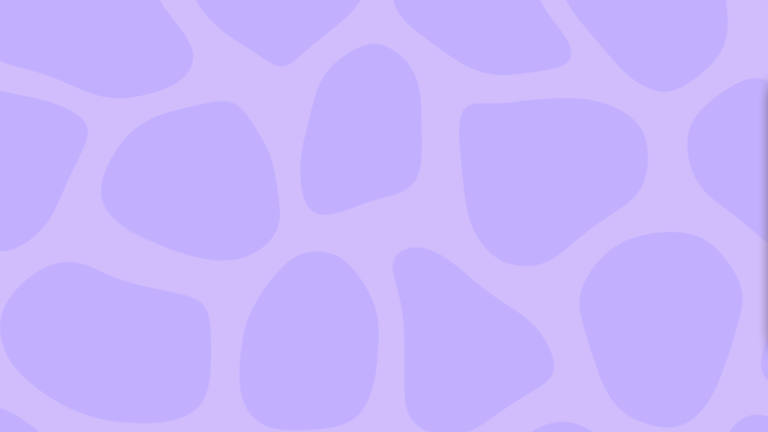
This pattern is drawn by a WebGL 2 fragment shader. Its source:

```glsl
#version 300 es
precision highp float;
// Draws soft lilac cow-hide patches separated by paler, winding gaps.

uniform vec2 u_resolution;
out vec4 outColor;

const vec3 PATCH_COLOR = vec3(0.76, 0.69, 1.00);
const vec3 GAP_COLOR = vec3(0.82, 0.74, 0.99);
const vec3 SHADOW_COLOR = vec3(0.50, 0.45, 0.58);
const vec2 CELL_SIZE = vec2(0.45, 0.40);

float hash(vec2 p) {
    return fract(sin(dot(p, vec2(127.1, 311.7))) * 43758.5453);
}

// Value noise with a quintic fade, for gentle curves
float noise(vec2 p) {
    vec2 cell = floor(p);
    vec2 f = fract(p);
    vec2 fade = f * f * f * (f * (f * 6.0 - 15.0) + 10.0);
    float low = mix(hash(cell), hash(cell + vec2(1.0, 0.0)), fade.x);
    float high = mix(hash(cell + vec2(0.0, 1.0)), hash(cell + 1.0), fade.x);
    return mix(low, high, fade.y);
}

vec2 warp(vec2 p, float frequency, float amount) {
    vec2 q = p * frequency;
    vec2 shift = vec2(noise(q + 17.3), noise(q + 41.9)) - 0.5;
    return p + amount * shift;
}

// Patch centre: staggered rows with random jitter
vec2 patchCentre(vec2 cell, float jitter) {
    vec2 offset = vec2(hash(cell + 3.1), hash(cell + 8.7)) - 0.5;
    float stagger = 0.5 * mod(cell.y, 2.0);
    return (cell + 0.5 + vec2(stagger, 0.0) + jitter * offset) * CELL_SIZE;
}

// Weight that makes some patches larger than others
float patchWeight(vec2 cell, float spread) {
    return spread * hash(cell + 23.4);
}

// Distance to the border of the weighted cell, with rounded corners
float patchDistance(vec2 p, float jitter, float spread, float rounding) {
    vec2 base = floor(p / CELL_SIZE);
    vec2 nearestCell = base;
    float nearestPower = 1e5;
    for (int y = -2; y <= 2; y++) {
        for (int x = -2; x <= 2; x++) {
            vec2 cell = base + vec2(x, y);
            vec2 toCentre = patchCentre(cell, jitter) - p;
            float power = dot(toCentre, toCentre) - patchWeight(cell, spread);
            if (power < nearestPower) {
                nearestPower = power;
                nearestCell = cell;
            }
        }
    }

    // Smooth minimum over the edges shared with the neighbours
    vec2 nearestCentre = patchCentre(nearestCell, jitter);
    float total = 0.0;
    for (int y = -2; y <= 2; y++) {
        for (int x = -2; x <= 2; x++) {
            vec2 cell = nearestCell + vec2(x, y);
            if (x == 0 && y == 0) continue;
            vec2 centre = patchCentre(cell, jitter);
            vec2 toCentre = centre - p;
            float power = dot(toCentre, toCentre) - patchWeight(cell, spread);
            float edge = 0.5 * (power - nearestPower) / distance(centre, nearestCentre);
            total += exp(-edge / rounding);
        }
    }
    return -rounding * log(total);
}

// Narrow soft shadow along part of the right side
float sideShadow(vec2 uv, float width) {
    float across = smoothstep(1.0 - width, 1.0 + width, uv.x);
    float along = smoothstep(0.16, 0.24, uv.y) * (1.0 - smoothstep(0.76, 0.84, uv.y));
    return across * along;
}

void main() {
    vec2 uv = gl_FragCoord.xy / u_resolution;
    vec2 p = gl_FragCoord.xy / u_resolution.y;
    float softness = 1.0 / u_resolution.y;

    // Patches with a gap of varying width
    vec2 bent = warp(p, 3.4, 0.14);
    float halfGap = 0.030 + 0.016 * (noise(p * 3.0 + 5.0) - 0.5);
    float d = patchDistance(bent, 0.5, 0.03, 0.035) - halfGap;
    vec3 color = mix(GAP_COLOR, PATCH_COLOR, smoothstep(-softness, softness, d));

    color = mix(color, SHADOW_COLOR, sideShadow(uv, 0.014));
    outColor = vec4(color, 1.0);
}
```
